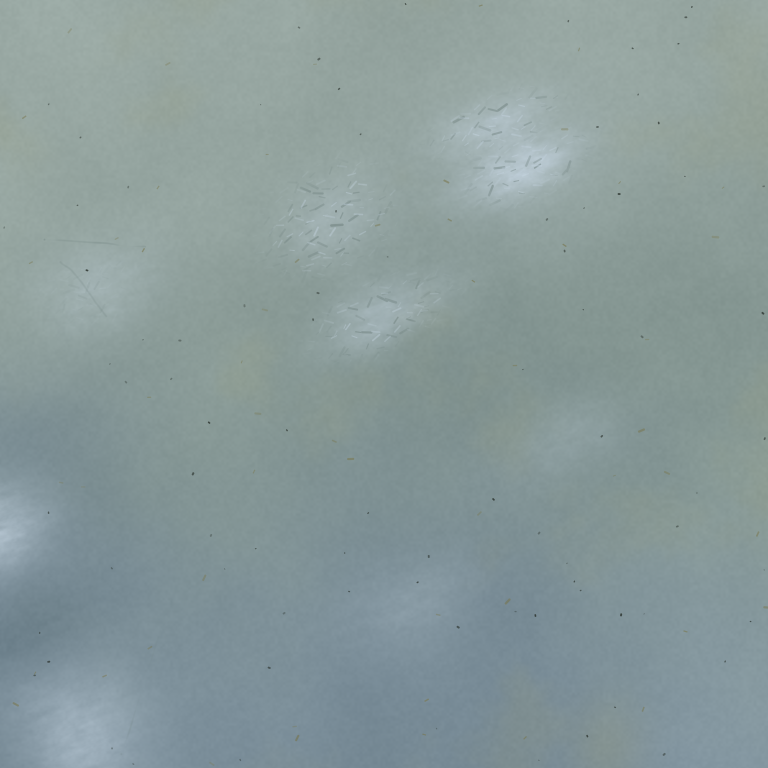
This texture is drawn by a Shadertoy shader. Its source:

```glsl
const vec3 PALE = vec3(0.595, 0.655, 0.635);
const vec3 SAGE = vec3(0.508, 0.578, 0.562);
const vec3 SLATE = vec3(0.470, 0.545, 0.590);
const vec3 SHEEN = vec3(0.77, 0.83, 0.88);
const vec3 FLECK = vec3(0.43, 0.50, 0.49);
const vec3 SPECK = vec3(0.17, 0.20, 0.18);
const vec3 RUST = vec3(0.47, 0.46, 0.30);
const vec3 OCHRE = vec3(0.60, 0.62, 0.50);
const float MOTTLE = 0.028;
const float GRAIN = 0.014;
const float SHEEN_TILT = 0.38;

// Soft reflections: centre xy, radii zw
const int SHEENS = 11;
const vec4 SHEEN_SHAPE[SHEENS] = vec4[SHEENS](
    vec4(0.64, 0.835, 0.070, 0.030), vec4(0.68, 0.773, 0.075, 0.034),
    vec4(0.44, 0.715, 0.070, 0.055), vec4(0.50, 0.595, 0.090, 0.040),
    vec4(0.13, 0.630, 0.090, 0.060), vec4(0.00, 0.310, 0.065, 0.052),
    vec4(0.11, 0.040, 0.080, 0.085), vec4(0.74, 0.420, 0.090, 0.050),
    vec4(0.54, 0.220, 0.095, 0.055), vec4(0.66, 0.790, 0.150, 0.130),
    vec4(0.02, 0.170, 0.120, 0.045));
const float SHEEN_POWER[SHEENS] = float[SHEENS](
    0.42, 0.62, 0.30, 0.45, 0.30, 0.62, 0.45, 0.19, 0.20, 0.16, -0.17);

float hash(vec2 p) {
    vec3 q = fract(vec3(p.xyx) * 0.1031);
    q += dot(q, q.yzx + 33.33);
    return fract((q.x + q.y) * q.z);
}

vec2 hash2(vec2 p) {
    return vec2(hash(p + 17.3), hash(p + 71.9));
}

float noise(vec2 p) {
    vec2 i = floor(p), f = fract(p);
    f = f * f * (3.0 - 2.0 * f);
    return mix(mix(hash(i), hash(i + vec2(1, 0)), f.x),
               mix(hash(i + vec2(0, 1)), hash(i + vec2(1, 1)), f.x), f.y);
}

float fbm(vec2 p) {
    float sum = 0.0, amp = 0.5;
    for (int i = 0; i < 5; i++) {
        sum += amp * noise(p);
        p = mat2(1.6, 1.2, -1.2, 1.6) * p + 9.7;
        amp *= 0.5;
    }
    return sum;
}

vec2 rotate(vec2 p, float a) {
    float c = cos(a), s = sin(a);
    return vec2(c * p.x + s * p.y, c * p.y - s * p.x);
}

// Scattered capsules; size holds the longest half length and half width
float strokes(vec2 p, float cells, float share, vec2 size, float angle, float spread, float seed, float px) {
    float cover = 0.0;
    vec2 home = floor(p * cells);
    for (int k = 0; k < 9; k++) {
        vec2 id = home + vec2(k % 3 - 1, k / 3 - 1);
        vec2 key = id + seed;
        vec2 r = hash2(key);
        vec2 d = rotate(p - (id + r) / cells, angle + spread * (hash(key + 5.1) - 0.5));
        vec2 s = size * mix(0.35, 1.0, hash(key + 8.6));
        d.x -= clamp(d.x, -s.x, s.x);
        float ink = 1.0 - smoothstep(-0.7 * px, 0.7 * px, length(d) - s.y);
        cover = max(cover, ink * step(hash(key + 2.7), share) * mix(0.4, 1.0, r.y));
    }
    return cover;
}

float scratch(vec2 p, vec2 a, vec2 b, float px) {
    vec2 d = b - a;
    float t = clamp(dot(p - a, d) / dot(d, d), 0.0, 1.0);
    float bend = 0.006 * (noise(vec2(t * 5.0, a.x * 40.0)) - 0.5);
    return 1.0 - smoothstep(0.0, 0.001 + px, length(p - a - d * t + bend));
}

void mainImage(out vec4 fragColor, in vec2 fragCoord) {
    vec2 uv = fragCoord / iResolution.xy;
    float px = 1.0 / iResolution.y;
    float cloud = fbm(uv * 3.5 + 4.0) - 0.48;

    // Broad painted gradient
    float cool = smoothstep(0.62, 0.08, uv.y + 0.22 * abs(uv.x - 0.45) * uv.x + 0.35 * cloud);
    cool = max(cool, 0.7 * smoothstep(0.35, 0.0, uv.x) * smoothstep(0.62, 0.42, uv.y));
    float pale = smoothstep(0.35, 1.05, uv.y + 0.12 * (0.5 - uv.x) + 0.3 * cloud);
    vec3 col = mix(mix(SAGE, SLATE, cool), PALE, pale);
    col += 0.035 * smoothstep(0.65, 1.0, uv.x) * smoothstep(0.7, 0.1, uv.y);
    col += MOTTLE * 2.0 * cloud + MOTTLE * (fbm(uv * vec2(11.0, 8.0)) - 0.48);

    // Reflections with worn, uneven edges
    vec2 warp = 0.035 * (vec2(fbm(uv * 9.0), fbm(uv * 9.0 + 31.0)) - 0.48);
    float sheen = 0.0, worn = 0.0;
    for (int i = 0; i < SHEENS; i++) {
        vec4 s = SHEEN_SHAPE[i];
        vec2 d = rotate(uv + warp - s.xy, SHEEN_TILT) / s.zw;
        float glow = exp(-dot(d, d));
        sheen += SHEEN_POWER[i] * glow;
        if (i < 5) worn = max(worn, exp(-0.55 * dot(d, d)) * (i < 4 ? 1.0 : 0.3));
    }
    float brushed = fbm(rotate(uv, SHEEN_TILT) * vec2(45.0, 110.0)) - 0.48;
    sheen *= 1.0 + 0.7 * brushed;
    col += (SHEEN - col) * clamp(sheen, -0.4, 0.85);

    // Dark and bright flecks in the worn patches
    float wear = smoothstep(0.2, 0.8, worn + 0.6 * cloud);
    float dark = strokes(uv, 65.0, 0.55, vec2(0.0075, 0.0017), 0.4, 1.8, 3.0, px);
    float light = strokes(uv, 80.0, 0.5, vec2(0.006, 0.0012), 0.4, 1.5, 140.0, px);
    col = mix(col, FLECK, 0.55 * dark * wear);
    col = mix(col, SHEEN, 0.45 * light * wear);

    // Faint scratches
    float lines = scratch(uv, vec2(0.06, 0.69), vec2(0.19, 0.68), px);
    lines = max(lines, 0.5 * scratch(uv, vec2(0.16, 0.02), vec2(0.21, 0.18), px));
    lines = max(lines, 0.5 * scratch(uv, vec2(0.08, 0.66), vec2(0.14, 0.59), px));
    col = mix(col, FLECK, 0.4 * lines);

    // Ochre stains, rust crumbs and dark specks
    float stain = smoothstep(0.58, 0.8, fbm(uv * 6.0 + 53.0));
    vec2 corner = (uv - vec2(0.79, 0.03)) / vec2(0.05, 0.06);
    col = mix(col, OCHRE, 0.2 * stain + 0.3 * exp(-dot(corner, corner)));
    float rust = strokes(uv, 22.0, 0.10, vec2(0.0035, 0.0015), 0.3, 2.0, 260.0, px);
    float speck = strokes(uv, 20.0, 0.20, vec2(0.0008, 0.0013), 0.3, 3.0, 390.0, px);
    col = mix(col, RUST, 0.65 * rust);
    col = mix(col, SPECK, 0.85 * speck);

    // Fine surface grain
    col += GRAIN * (noise(uv * 300.0) + noise(uv * 170.0 + 8.0) - 1.0);
    fragColor = vec4(clamp(col, 0.0, 1.0), 1.0);
}
```
